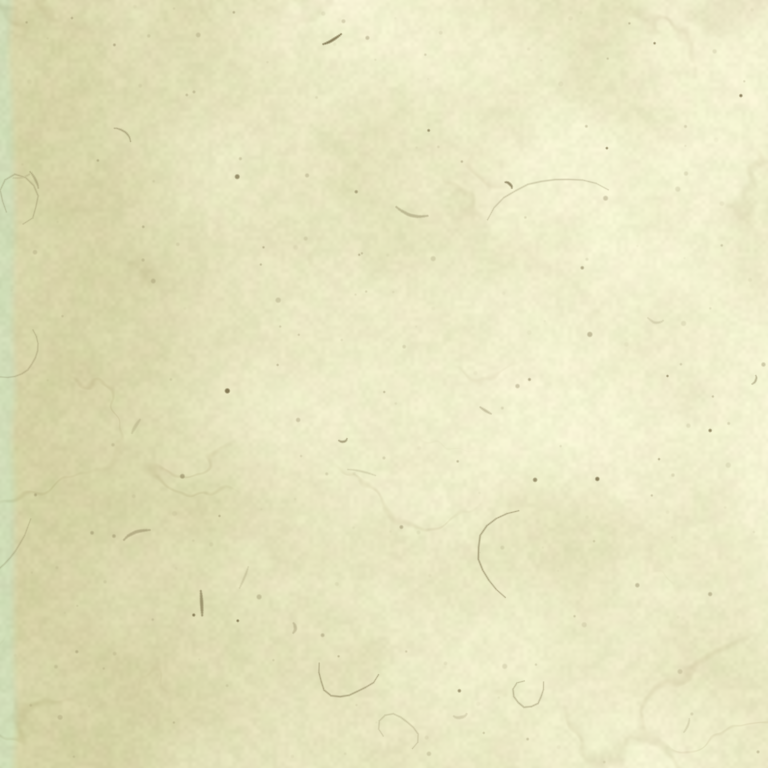
A WebGL 2 fragment shader for this texture:

```glsl
#version 300 es
precision highp float;

#define PALE vec3(0.946, 0.940, 0.808)
#define AGED vec3(0.842, 0.831, 0.655)
#define EDGE_GREEN vec3(0.815, 0.865, 0.715)
#define INK vec3(0.40, 0.35, 0.21)
#define FADE_WIDTH 0.63
#define EDGE_WIDTH 0.017
#define GRAIN 0.030
#define FIBRES 26
#define STEPS 10
#define SPECK_CELLS 11.0
#define SOFTNESS 0.0016

uniform vec2 u_resolution;
out vec4 fragColor;

float hash(vec2 p) {
    vec3 q = fract(p.xyx * 0.1031);
    q += dot(q, q.yzx + 33.33);
    return fract((q.x + q.y) * q.z);
}

float noise(vec2 p) {
    vec2 i = floor(p), f = fract(p);
    f = f * f * (3.0 - 2.0 * f);
    vec2 e = vec2(0.0, 1.0);
    return mix(mix(hash(i), hash(i + e.yx), f.x),
               mix(hash(i + e.xy), hash(i + e.yy), f.x), f.y);
}

float fbm(vec2 p) {
    float sum = 0.0, gain = 0.53;
    for (int i = 0; i < 4; i++) {
        sum += gain * noise(p);
        p = mat2(1.6, 1.2, -1.2, 1.6) * p + 17.0;
        gain *= 0.5;
    }
    return sum;
}

float segmentDistance(vec2 p, vec2 a, vec2 b) {
    vec2 d = b - a;
    return length(p - a - d * clamp(dot(p - a, d) / dot(d, d), 0.0, 1.0));
}

// Ageing: 0 is pale paper, 1 is fully yellowed
float ageing(vec2 p) {
    float x = p.x + 0.10 * (p.y - 0.5) + 0.32 * (fbm(p * 3.0 + 4.0) - 0.5);
    float age = 1.06 * (1.0 - smoothstep(0.0, FADE_WIDTH, x));
    age += 0.55 * (fbm(p * vec2(7.0, 9.0) + 31.0) - 0.5);
    age += 0.30 * smoothstep(0.52, 0.78, fbm(p * 4.0 + 62.0));
    return clamp(age, -0.12, 1.12);
}

// Thin broken wrinkles along warped noise contours
float wrinkles(vec2 p) {
    vec2 q = p * vec2(6.0, 10.0) + 2.0 * fbm(p * 9.0 + 11.0);
    float ridge = 1.0 - abs(2.0 * noise(q + 80.0) - 1.0);
    return smoothstep(0.91, 1.0, ridge) * smoothstep(0.5, 0.75, noise(p * 8.0 + 43.0));
}

// Round specks, one at most in each grid cell
float specks(vec2 p, float cells, float layer) {
    vec2 id = floor(p * cells) + layer;
    vec2 centre = 0.1 + 0.8 * vec2(hash(id + 3.0), hash(id + 71.0));
    float d = length(fract(p * cells) - centre) / cells;
    float radius = mix(0.0012, 0.0034, pow(hash(id + 19.0), 2.0));
    float strength = mix(0.12, 0.85, pow(hash(id + 37.0), 2.0));
    float present = step(hash(id + 53.0), 0.42);
    return present * strength * (1.0 - smoothstep(radius - SOFTNESS, radius + SOFTNESS, d));
}

// A bending hair, drawn as a chain of short tapered segments
float fibre(vec2 p, float id) {
    vec2 a = vec2(hash(vec2(id, 5.0)), hash(vec2(id, 29.0)));
    bool isLong = hash(vec2(id, 47.0)) < 0.30;
    float size = hash(vec2(id, 13.0));
    float span = isLong ? mix(0.08, 0.18, size) : mix(0.012, 0.045, size);
    if (distance(p, a) > span + 0.01) return 0.0;

    float angle = 6.2832 * hash(vec2(id, 61.0));
    float bend = (hash(vec2(id, 83.0)) - 0.5) * (isLong ? 1.0 : 0.35);
    float width = isLong ? 0.0010 : mix(0.0010, 0.0021, hash(vec2(id, 97.0)));
    float fade = pow(hash(vec2(id, 109.0)), 1.8);
    float strength = isLong ? mix(0.20, 0.48, fade) : mix(0.15, 0.75, fade);
    float cover = 0.0;
    for (int i = 0; i < STEPS; i++) {
        float along = (float(i) + 0.5) / float(STEPS);
        vec2 b = a + span / float(STEPS) * vec2(cos(angle), sin(angle));
        float w = width * mix(0.5, 1.0, sin(3.1416 * along));
        float d = segmentDistance(p, a, b);
        cover = max(cover, 1.0 - smoothstep(w - SOFTNESS, w + SOFTNESS, d));
        angle += bend * 2.0 * hash(vec2(id, 120.0 + float(i)));
        a = b;
    }
    return strength * cover;
}

void main() {
    vec2 p = gl_FragCoord.xy / min(u_resolution.x, u_resolution.y);

    // Paper body and greenish left margin
    vec3 colour = mix(PALE, AGED, ageing(p));
    float margin = EDGE_WIDTH + 0.012 * (noise(vec2(p.y * 14.0, 7.0)) - 0.5);
    colour = mix(EDGE_GREEN, colour, smoothstep(margin - 0.008, margin + 0.008, p.x));

    // Pulp grain, slight colour drift and wrinkles
    colour += GRAIN * (noise(p * 190.0) - 0.5 + 0.8 * (noise(p * 84.0 + 9.0) - 0.5));
    colour += vec3(0.016, -0.008, 0.012) * (noise(p * 46.0 + 25.0) - 0.5);
    colour -= vec3(0.035, 0.042, 0.045) * wrinkles(p);

    // Specks and fibres
    float dirt = max(specks(p, SPECK_CELLS, 0.0), 0.4 * specks(p, SPECK_CELLS * 1.7, 200.0));
    for (int i = 0; i < FIBRES; i++) dirt = max(dirt, fibre(p, float(i) + 1.0));
    fragColor = vec4(mix(colour, INK, dirt), 1.0);
}
```
